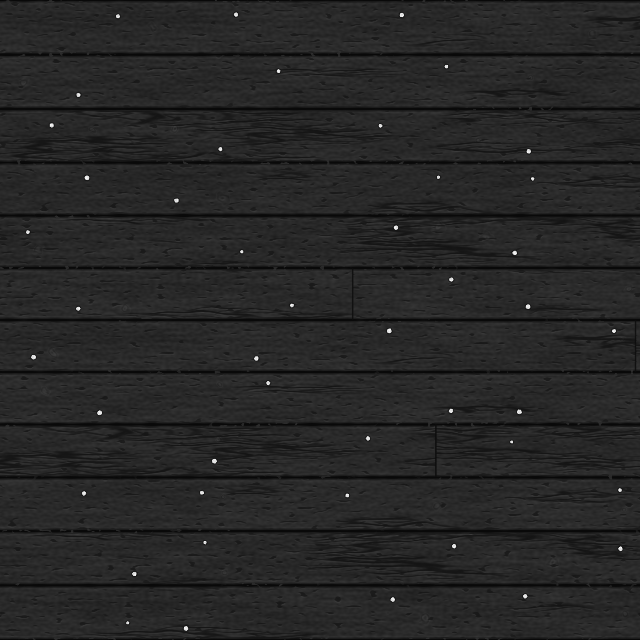
Reproduce this texture procedurally as a three.js fragment shader.

```glsl
varying vec2 vUv;

float hash(vec2 p) {
  return fract(sin(dot(p, vec2(127.1, 311.7))) * 43758.5);
}

float gradDot(vec2 cell, vec2 offset) {
  float angle = 6.2832 * hash(cell);
  return dot(vec2(cos(angle), sin(angle)), offset);
}

float noise(vec2 p) {
  vec2 i = floor(p), f = fract(p);
  vec2 u = f * f * f * (f * (f * 6.0 - 15.0) + 10.0);
  vec2 e = vec2(0.0, 1.0);
  return mix(mix(gradDot(i, f), gradDot(i + e.yx, f - e.yx), u.x),
             mix(gradDot(i + e, f - e), gradDot(i + e.yy, f - e.yy), u.x), u.y);
}

// Long wavy splits along the grain, limited to patches
float cracks(vec2 p, float wear) {
  p.y += 0.004 * noise(p * vec2(22.0, 30.0));
  float patches = smoothstep(0.0, 0.15, noise(p * vec2(3.5, 32.0) + 5.3) + wear);
  float wide = 1.0 - smoothstep(0.02, 0.13, abs(noise(p * vec2(6.0, 85.0))));
  float fine = 1.0 - smoothstep(0.02, 0.16, abs(noise(p * vec2(13.0, 130.0) + 9.1)));
  return patches * max(wide, 0.7 * fine);
}

// Short nicks in the paint
float nicks(vec2 p) {
  return smoothstep(0.28, 0.45, noise(p * vec2(55.0, 190.0) + 2.7));
}

// Faint ringed ovals, some rows have fewer
float knots(vec2 p, float row) {
  float sum = 0.0;
  for (int i = 0; i < 4; i++) {
    vec2 id = vec2(float(i) + 31.0, row);
    vec2 center = vec2((float(i) + hash(id)) / 4.0, (0.2 + 0.6 * hash(id + 4.0)) / 12.0);
    vec2 d = p - center;
    d.x += d.y * (hash(id + 6.0) - 0.5);
    float size = mix(0.004, 0.012, hash(id + 8.0));
    float r = length(d) / size + 0.5 * noise(p * 130.0 + row);
    float rings = 0.45 + 0.55 * sin(r * 8.0);
    sum += rings * (1.0 - smoothstep(0.6, 1.1, r)) * step(0.4, hash(id + 12.0));
  }
  return sum;
}

// Pale nail heads near the upper and lower edge: x = head, y = dark rim
vec2 nails(vec2 p, float row) {
  vec2 mark = vec2(0.0);
  for (int i = 0; i < 4; i++) {
    vec2 id = vec2(float(i), row + 50.0);
    float side = mix(0.27, 0.73, step(0.5, hash(id + 3.0)));
    vec2 center = vec2((float(i) + 0.1 + 0.8 * hash(id)) / 4.0,
                       (side + 0.14 * (hash(id + 7.0) - 0.5)) / 12.0);
    float size = mix(0.0023, 0.004, sqrt(hash(id + 9.0)));
    float d = length(p - center) + 0.0008 * noise(p * 350.0 + row);
    float present = step(0.08, hash(id + 15.0));
    mark.x = max(mark.x, present * (1.0 - smoothstep(size - 0.001, size + 0.0006, d)));
    mark.y = max(mark.y, present * (1.0 - smoothstep(size, size + 0.0025, d)));
  }
  return mark;
}

void main() {
  // Twelve boards of slightly uneven height
  float across = 12.0 * (vUv.y - 0.004 * sin(6.2832 * vUv.y));
  float row = floor(across);
  vec2 local = vec2(vUv.x, fract(across) / 12.0);
  float kind = mod(row, 6.0);

  // Three boards are cut by an end joint
  float jointX = row == 6.0 ? 0.551 : row == 3.0 ? 0.681 : row == 5.0 ? 0.993 : 2.0;
  vec2 grainPos = local + vec2(3.7, 2.3) * kind;
  grainPos.x += 0.05 * step(row, 5.5) + 0.6 * step(jointX, local.x);

  // Painted wood with grain
  float shade = 0.16 + 0.008 * (hash(vec2(row, 2.0)) - 0.5);
  shade += 0.025 * noise(grainPos * vec2(5.0, 28.0));
  shade += 0.035 * noise(grainPos * vec2(18.0, 150.0));
  shade += 0.04 * noise(grainPos * vec2(120.0, 230.0));
  shade += 0.045 * knots(local, row);

  // Wear: every third kind is heavily split
  float wear = kind == 3.0 ? 0.1 : kind == 1.0 ? -0.06 : -0.25;
  vec2 below = vec2(0.0, 0.002);
  float split = cracks(grainPos, wear);
  float nick = nicks(grainPos);
  shade += 0.025 * max(cracks(grainPos + below, wear) - split, 0.0);
  shade += 0.03 * max(nicks(grainPos + below) - nick, 0.0);
  shade = mix(shade, 0.06, 0.75 * split);
  shade = mix(shade, 0.08, 0.7 * nick);

  // Seams with a soft shadow, a worn lip and crumbs of dirt
  float edge = min(local.y, 1.0 / 12.0 - local.y) + 0.0012 * noise(vec2(vUv.x * 40.0, across));
  shade += 0.02 * smoothstep(0.003, 0.005, edge) * (1.0 - smoothstep(0.005, 0.008, edge));
  shade = mix(shade, 0.09, 0.75 * (1.0 - smoothstep(0.002, 0.0055, edge)));
  shade = mix(shade, 0.035, 1.0 - smoothstep(0.0008, 0.0026, edge));
  float crumbs = smoothstep(0.2, 0.4, noise(vUv * vec2(120.0, 190.0)));
  crumbs *= smoothstep(-0.1, 0.2, noise(vec2(vUv.x * 7.0, floor(across + 0.5) + 0.4)));
  shade = mix(shade, 0.21, 0.7 * crumbs * (1.0 - smoothstep(0.002, 0.005, edge)));
  float joint = 1.0 - smoothstep(0.0005, 0.002, abs(local.x - jointX));
  shade = mix(shade, 0.05, 0.85 * joint);

  vec2 nail = nails(local, row);
  shade = mix(shade, 0.06, 0.8 * nail.y);
  shade = mix(shade, 0.9 + 0.15 * noise(vUv * 300.0), nail.x);
  gl_FragColor = vec4(vec3(shade), 1.0);
}
```
